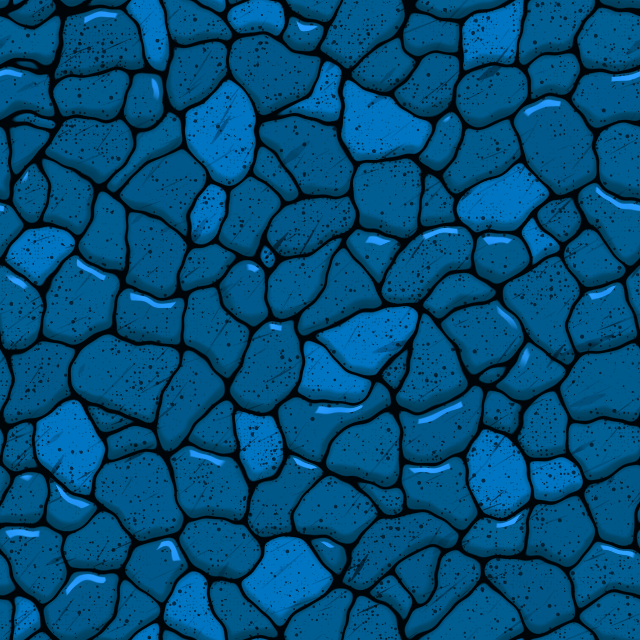
Reproduce this texture procedurally as a Shadertoy shader.

```glsl
// Blue cartoon stone wall: irregular rounded stones separated by ink lines.
// Stretched, weighted cells form the stones; soft distances to their edges give
// lines, lower shadows and upper glints. Wrapped cells add specks and scratches.

const float TAU = 6.2831853;
const float STONES = 11.0;        // stones per canvas side
const float JITTER = 0.86;        // scatter of stone centres
const float STRETCH = 0.34;       // elongation of each stone
const float SIZE_SPREAD = 0.42;   // difference between small and large stones
const float ROUNDNESS = 24.0;     // lower gives rounder corners
const float INK_HALF = 0.026;     // half line width, in stones
const float BRIGHT_SHARE = 0.20;
const float GLINT_SHARE = 0.40;

const vec3 INK    = vec3(0.00, 0.02, 0.035);
const vec3 DEEP   = vec3(0.00, 0.15, 0.23);
const vec3 SHADE  = vec3(0.00, 0.27, 0.40);
const vec3 FACE   = vec3(0.00, 0.36, 0.56);
const vec3 BRIGHT = vec3(0.00, 0.46, 0.76);
const vec3 GLINT  = vec3(0.15, 0.60, 0.98);

vec4 hash4(vec2 c) {
    vec4 p = fract(c.xyxy * vec4(0.1031, 0.1030, 0.0973, 0.1099));
    p += dot(p, p.wzxy + 33.33);
    return fract((p.xxyz + p.yzzw) * p.zywx);
}

// Whole-number frequencies keep these waves seamless.
vec2 wobble(vec2 p) {
    vec2 a = TAU * p;
    vec2 broad = sin(vec2(7.0 * a.y + 2.0 * a.x, 6.0 * a.x - 3.0 * a.y + 1.7))
               + 0.7 * sin(vec2(11.0 * a.y - 5.0 * a.x + 2.0, 12.0 * a.x + 4.0 * a.y));
    vec2 fine = sin(vec2(31.0 * a.y + 9.0 * a.x, 29.0 * a.x - 13.0 * a.y));
    return 0.0050 * broad + 0.0008 * fine;
}

float patches(vec2 p) {
    vec2 a = TAU * p;
    float s = sin(5.0 * a.x + 3.0 * a.y + 2.0 * sin(4.0 * a.y))
            + sin(9.0 * a.y - 7.0 * a.x + 2.0 * sin(6.0 * a.x + 1.0))
            + 0.7 * sin(17.0 * a.x + 14.0 * a.y + 2.0 * sin(13.0 * a.y));
    return 0.5 + 0.19 * s;
}

// Field of one stone: xy is its gradient, z its value (lowest one wins).
vec3 stoneField(vec2 p, vec2 cell, out vec2 q) {
    vec4 h = hash4(mod(cell, STONES));
    q = p - cell - 0.5 - JITTER * (h.xy - 0.5);
    float c = cos(TAU * h.z), s = sin(TAU * h.z);
    vec2 m = q + STRETCH * vec2(c * q.x + s * q.y, s * q.x - c * q.y);
    return vec3(2.0 * m, dot(q, m) - SIZE_SPREAD * h.w);
}

float specks(vec2 p, float count, float density) {
    vec2 g = p * count;
    vec4 h = hash4(mod(floor(g), count) + count);
    float d = length(fract(g) - 0.5 - 0.5 * (h.xy - 0.5)) - mix(0.10, 0.27, h.z);
    float aa = 0.6 * count / iResolution.y;
    return smoothstep(aa, -aa, d) * step(h.w, density);
}

// Tapered strokes rising to the right; a few are broad smears.
float scratches(vec2 p, float count) {
    vec2 g = p * count;
    float aa = 0.7 * count / iResolution.y, mark = 0.0;
    for (int y = -1; y <= 1; y++)
    for (int x = -1; x <= 1; x++) {
        vec2 cell = floor(g) + vec2(x, y);
        vec4 h = hash4(mod(cell, count) + 3.0 * count);
        float angle = mix(0.30, 1.05, h.z), len = mix(0.2, 0.65, h.w);
        vec2 dir = vec2(cos(angle), sin(angle)), r = g - cell - h.xy;
        float t = clamp(dot(r, dir), -len, len);
        float width = (h.x > 0.92 ? 0.09 : 0.022) * (1.0 - 0.7 * abs(t) / len);
        float stroke = smoothstep(aa, -aa, length(r - dir * t) - width);
        mark = max(mark, stroke * step(fract(h.w * 7.0), 0.55));
    }
    return mark;
}

void mainImage(out vec4 fragColor, in vec2 fragCoord) {
    vec2 uv = fragCoord / iResolution.xy;
    vec2 p = (uv + wobble(uv)) * STONES, base = floor(p);
    float aa = 0.8 * STONES / iResolution.y;

    // Find the stone that owns this point.
    vec3 own = vec3(0.0, 0.0, 1e3);
    vec2 id = base, q = vec2(0.0), r;
    for (int y = -2; y <= 2; y++)
    for (int x = -2; x <= 2; x++) {
        vec2 cell = base + vec2(x, y);
        vec3 f = stoneField(p, cell, r);
        if (f.z < own.z) { own = f; id = cell; q = r; }
    }

    // Blend edge distances softly; low edges count more for the shadow.
    float edgeSum = 1e-9, lowSum = 1e-9;
    vec2 normal = vec2(0.0);
    for (int y = -2; y <= 2; y++)
    for (int x = -2; x <= 2; x++) {
        vec2 cell = base + vec2(x, y);
        if (cell == id) continue;
        vec3 f = stoneField(p, cell, r);
        vec2 slope = own.xy - f.xy;
        float steep = max(length(slope), 0.1);
        float d = (f.z - own.z) / steep;
        float w = exp(-ROUNDNESS * d);
        edgeSum += w;
        normal += w * slope / steep;
        lowSum += exp(-ROUNDNESS * (d + 0.17 * (1.0 + slope.y / steep)));
    }
    float edge = -log(edgeSum) / ROUNDNESS;
    float low = -log(lowSum) / ROUNDNESS;
    normal /= edgeSum;

    // Stone face with a flat shadow band below.
    vec4 look = hash4(mod(id, STONES) + 57.0);
    float patchy = patches(uv);
    float bright = step(look.x, BRIGHT_SHARE);
    vec3 face = mix(FACE * mix(0.95, 1.04, look.y), BRIGHT, bright);
    vec3 shade = mix(SHADE, FACE, 0.8 * bright);
    float rough = 0.04 * (patchy - 0.5);
    vec3 color = mix(shade, face, smoothstep(0.13, 0.22, low + rough));
    color = mix(color, DEEP, 0.6 * smoothstep(0.13, 0.01, low + rough));
    color = mix(color, shade, 0.6 * smoothstep(0.10, 0.03, edge));

    // Worn surface: pits, grit and scratches gathered in patches.
    float wear = smoothstep(0.25, 0.85, patchy) * mix(0.25, 1.0, look.z);
    color = mix(color, SHADE, 0.5 * specks(uv, 190.0, 0.25 + wear));
    color = mix(color, INK, 0.65 * specks(uv, 140.0, 0.10 + 0.6 * wear));
    color = mix(color, INK, 0.65 * specks(uv, 83.0, 0.04 + 0.45 * wear));
    float scored = max(scratches(uv, 13.0), scratches(uv, 23.0));
    color = mix(color, INK, scored * mix(0.15, 0.65, wear));

    // Painted glint that follows the upper edge.
    vec2 light = normalize(vec2(1.3 * (look.w - 0.4), 1.0));
    float strip = smoothstep(aa, -aa, abs(edge - 0.125 + rough) - 0.045);
    strip *= smoothstep(0.80, 0.88, dot(normal, light));
    strip *= smoothstep(0.42, 0.38, abs(dot(q, vec2(light.y, -light.x))));
    strip *= step(fract(look.y * 5.0 + look.z), GLINT_SHARE) * (1.0 - bright);
    color = mix(color, GLINT + 0.08 * (patchy - 0.5), strip);

    // Ink lines of uneven weight.
    float ink = INK_HALF * mix(0.8, 1.25, patchy);
    color = mix(INK, color, smoothstep(ink - aa, ink + aa, edge));
    fragColor = vec4(color, 1.0);
}
```
